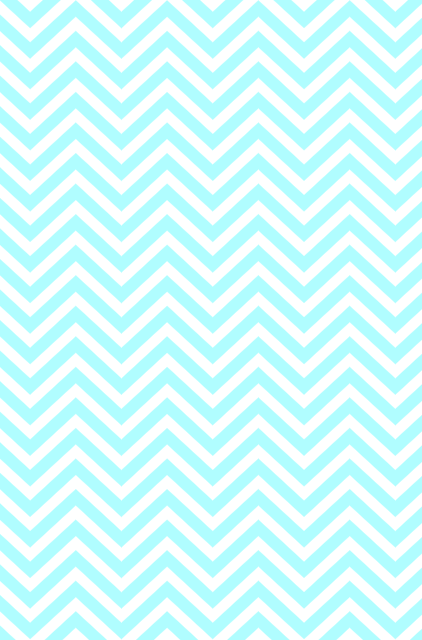
Give the GLSL for this pattern, as a WebGL 2 fragment shader.

```glsl
#version 300 es
precision highp float;
// Aqua and white chevron stripes: a triangle wave shifts evenly spaced
// horizontal bands up and down, and each band edge is smoothed over
// about one pixel, measured across the slanted edge.

#define COLUMNS 4.622      // zigzag periods across the canvas
#define ROWS 20.95         // stripe periods down the canvas
#define PEAK_PHASE 0.830   // first peak, in zigzag periods from the left
#define TOP_PHASE 0.008    // first stripe at a peak, in periods from the top
#define ZIGZAG_DEPTH 1.376 // peak-to-valley drop, in stripe periods
#define AQUA_WIDTH 0.540   // aqua share of one stripe period
#define EDGE_PIXELS 1.1    // softness of the stripe edges

uniform vec2 u_resolution;
out vec4 fragColor;

const vec3 AQUA = vec3(0.690, 0.992, 1.0);
const vec3 WHITE = vec3(1.0);

// 0 at whole numbers (peaks), 1 halfway between them (valleys)
float triangleWave(float x) {
    return 1.0 - 2.0 * abs(fract(x) - 0.5);
}

void main() {
    vec2 uv = gl_FragCoord.xy / u_resolution;
    float down = 1.0 - uv.y;

    // Stripe coordinate, bent into a zigzag
    float drop = ZIGZAG_DEPTH * triangleWave(uv.x * COLUMNS - PEAK_PHASE);
    float stripe = down * ROWS - drop - TOP_PHASE;

    // Change of the stripe coordinate per pixel, constant along the slopes
    vec2 slope = vec2(2.0 * ZIGZAG_DEPTH * COLUMNS, ROWS) / u_resolution;
    float softness = EDGE_PIXELS * length(slope);

    // Distance to the aqua band's centre line, turned into coverage
    float fromCentre = abs(fract(stripe - 0.5 * AQUA_WIDTH + 0.5) - 0.5);
    float aqua = clamp((0.5 * AQUA_WIDTH - fromCentre) / softness + 0.5, 0.0, 1.0);

    fragColor = vec4(mix(WHITE, AQUA, aqua), 1.0);
}
```
